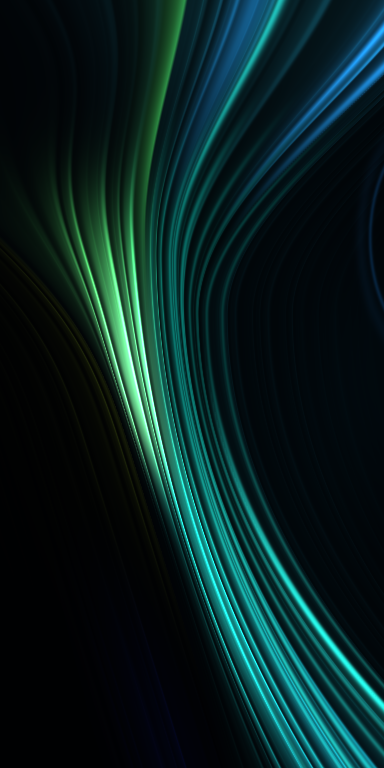
Reproduce this background procedurally as a Shadertoy shader.

```glsl
// Luminous green and cyan silk strands sweeping through a dark field.

float hash(float n) { return fract(sin(n * 127.1) * 43758.5453); }

float sq(float v) { return v * v; }

// Bell-shaped falloff around a centre
float bell(float v, float centre, float width) { return exp(-sq((v - centre) / width)); }

// Stream coordinate: whole numbers follow four guide curves, t runs downward
float streamCoord(float x, float t) {
    float cut = 0.62 * t - 0.025 - 0.42 * sq(1.0 - smoothstep(0.1, 0.62, t));
    float fall = 1.0 - smoothstep(0.0, 0.5, t);
    float left = 0.62 * t - 0.005 + 0.08 * fall * fall + 0.04 * fall * sin(t * 16.0);
    vec3 waist = vec3(0.30, 0.34, 0.41);
    vec3 up = clamp(1.0 - t / waist, 0.0, 1.0);
    vec3 down = max(t - waist, 0.0);
    vec3 g = vec3(0.375, 0.455, 0.53)
           + vec3(0.105, 0.275, 0.65) * 0.5 * (up * up + smoothstep(0.0, 1.0, up))
           + vec3(0.77, 1.05, 1.8) * down * down;
    if (x < cut) return -0.6 + (x - cut) / 0.16;
    if (x < left) return 0.6 * (x - left) / (left - cut);
    if (x < g.x) return (x - left) / (g.x - left);
    if (x < g.y) return 1.0 + (x - g.x) / (g.y - g.x);
    if (x < g.z) return 2.0 + (x - g.y) / (g.z - g.y);
    return 3.0 + (x - g.z) / 0.12;
}

// Folded ridges: soft rise, dark groove and a bright rim on the crisp side
float ridges(float s, float count, float blur) {
    float k = s * count + 0.3 * sin(s * 9.0);
    float f = fract(k);
    float aa = min(blur * count, 0.35);
    float shape = (0.15 + 0.65 * f) * smoothstep(0.0, 0.35, f) + 0.5 * bell(f, 0.8, 0.09);
    shape *= 1.0 - smoothstep(0.9 - aa, 1.0, f);
    return shape * mix(0.3, 1.15, hash(floor(k) + count));
}

// Thin glowing filament along one stream value
float filament(float s, float at, float width, float blur) {
    float w = width + 0.6 * blur;
    return bell(s, at, w) + 0.2 * bell(s, at - width * 2.0, width * 4.0);
}

void mainImage(out vec4 fragColor, in vec2 fragCoord) {
    vec2 uv = fragCoord / iResolution.xy;
    float x = uv.x;
    float t = 1.0 - uv.y;
    float s = streamCoord(x, t);
    float blur = min(fwidth(s), 0.2);

    vec3 green = vec3(0.25, 0.76, 0.30);
    vec3 mint = vec3(0.52, 1.0, 0.66);
    vec3 teal = vec3(0.04, 0.55, 0.50);
    vec3 cyan = vec3(0.15, 0.95, 0.88);
    vec3 blue = vec3(0.10, 0.46, 0.75);

    float broad = ridges(s, 4.2, blur);
    float strand = broad * (0.75 + 0.5 * ridges(s + 0.13, 9.0, blur));
    float body = smoothstep(-0.62, -0.45, s);
    float upper = 1.0 - smoothstep(0.0, 0.32, t);
    float lower = smoothstep(0.45, 0.75, t);

    // Green veil and the pale hot core
    vec3 light = green * bell(s, 0.45, 0.75) * bell(t, 0.36, 0.11) * (0.12 + 0.7 * strand);
    float coreAt = 0.5 + 0.45 * smoothstep(0.5, 0.8, t);
    light += mix(mint, cyan, smoothstep(0.55, 0.72, t))
           * bell(s, coreAt, 0.55) * bell(t, 0.51, 0.14) * (0.28 + 1.6 * broad);

    // Teal sheets and the cyan lower sweep
    light += teal * bell(s, 1.7, 0.9) * smoothstep(0.1, 0.45, t) * (0.06 + 0.85 * strand);
    light += cyan * bell(s, 1.15, 0.5) * bell(t, 0.77, 0.18) * (0.08 + 1.1 * strand);
    light += blue * bell(s, 1.8, 0.8) * smoothstep(0.65, 1.0, t) * (0.08 + 0.4 * strand);

    // Upper folds: dim veil, blue ribbon and right-hand strands
    light += vec3(0.03, 0.15, 0.17) * smoothstep(0.95, 1.05, s)
           * (1.0 - smoothstep(2.6, 4.0, s)) * upper * (0.4 + 0.9 * strand);
    light += blue * bell(s, 1.68, 0.2) * upper * (0.35 + 1.1 * strand);
    light += blue * bell(s, 2.9, 0.4) * upper * strand * 0.7;
    light += vec3(0.01, 0.05, 0.06) * bell(s, 0.6, 0.5) * upper * (0.4 + 1.2 * strand);

    // Green lip: soft to the left, sharp to the right
    float lip = exp(min(s - 1.0, 0.0) * 9.0) * (1.0 - smoothstep(1.0, 1.03 + blur, s));
    light += green * lip * (1.0 - smoothstep(0.12, 0.42, t)) * 0.65;

    // Bright filaments, fading outward
    for (int i = 0; i < 8; i++) {
        float n = float(i);
        float at = 1.2 + 0.31 * n + 0.12 * hash(n + 4.0);
        float glow = mix(0.3, 0.75, hash(n + 9.0)) * (1.0 - 0.08 * n);
        light += mix(teal, cyan, lower) * filament(s, at, 0.025, blur)
               * glow * smoothstep(0.1, 0.3, t);
    }
    light += mix(teal, cyan, lower + upper) * filament(s, 2.0, 0.025, blur) * 0.6;
    light += cyan * filament(s, 3.0, 0.05, blur) * smoothstep(0.45, 0.85, t) * 0.8;
    light += blue * (filament(s, 2.72, 0.025, blur) + filament(s, 2.95, 0.03, blur)) * upper;

    // Dim outer sheets beyond the last guide
    light += vec3(0.01, 0.09, 0.11) * smoothstep(2.8, 3.2, s) * exp(-0.8 * max(s - 3.0, 0.0))
           * (0.2 + strand);

    vec3 color = vec3(0.004, 0.013, 0.023) + light * body;

    // Shadowed lower-left folds
    float shade = 1.0 - smoothstep(-0.65, -0.55, s);
    color *= mix(1.0, 0.35, shade);
    color += shade * vec3(0.12, 0.15, 0.03) * exp((s + 0.6) * 1.8) * bell(t, 0.5, 0.22)
           * (0.1 + 1.2 * strand);
    color += shade * vec3(0.006, 0.012, 0.08) * bell(s, -1.5, 0.6)
           * smoothstep(0.65, 1.0, t) * (0.4 + strand);

    // Faint blue arcs at the right rim
    float rim = length(vec2((x - 1.12) / 0.19, (t - 0.31) / 0.17));
    color += vec3(0.02, 0.10, 0.18) * (bell(rim, 0.82, 0.025) + 0.3 * bell(rim, 0.95, 0.07));
    color += vec3(0.0, 0.018, 0.025) * bell(x, 0.95, 0.2) * bell(t, 0.5, 0.18);

    fragColor = vec4(min(color, 1.0), 1.0);
}
```
